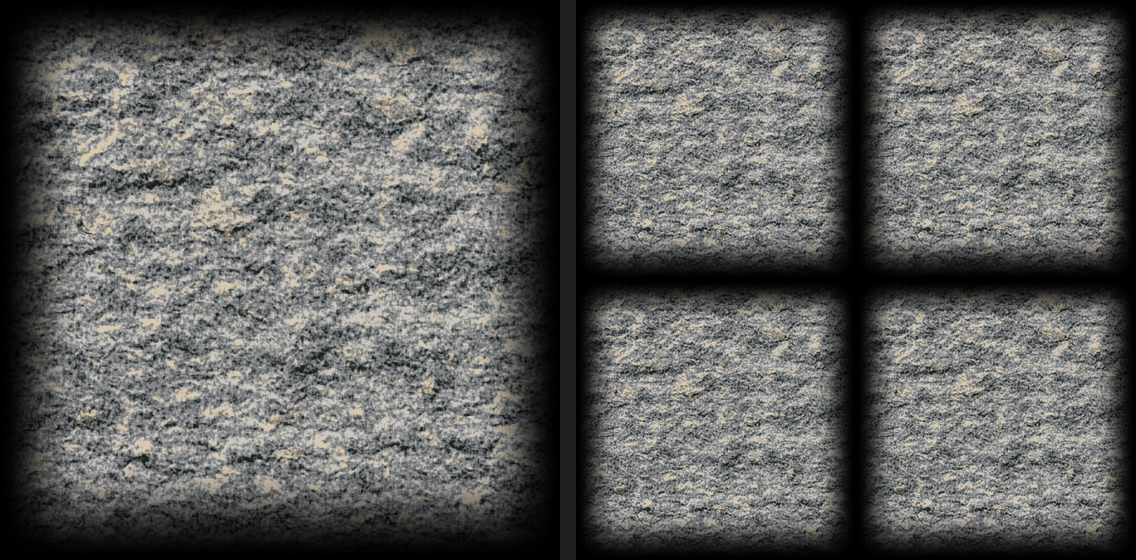
Left: one tile. Right: repeated 2 by 2.
Write a WebGL 2 fragment shader that draws this texture.

```glsl
#version 300 es
precision highp float;
precision highp int;
// Rough, weathered granite: a wrapped noise height field lit from above,
// covered with fine mineral grain, pale warm flakes and a thin vein,
// and darkened to black along all four borders so that it tiles.

uniform vec2 u_resolution;
out vec4 fragColor;

const vec3 SHADOW = vec3(0.10, 0.125, 0.115);
const vec3 STONE = vec3(0.485, 0.495, 0.505);
const vec3 PALE = vec3(0.80, 0.785, 0.75);
const vec3 WARM = vec3(1.07, 1.0, 0.89);
const vec2 LIGHT_STEP = vec2(-0.002, 0.0058);
const float BASE_TONE = 0.51;
const float RELIEF = 1.75;
const float HEIGHT_TONE = 0.33;
const float GRAIN = 0.27;
const float FLAKE_GRID = 9.0;
const float FLAKE_SHARE = 0.3;
const float FADE_WIDTH = 0.15;
const float FADE_BOTTOM = 0.18;

uint scramble(uint v) {
  v = v * 747796405u + 2891336453u;
  v = ((v >> ((v >> 28u) + 4u)) ^ v) * 277803737u;
  return (v >> 22u) ^ v;
}

// Random value of a lattice cell, wrapped to the given number of cells.
float hash(vec2 cell, vec2 count, uint seed) {
  uvec2 c = uvec2(mod(cell, count) + 0.5);
  return float(scramble(c.x + scramble(c.y + scramble(seed))) >> 8u) / 16777216.0;
}

float corner(vec2 cell, vec2 offset, vec2 count, uint seed) {
  float a = 6.28319 * hash(cell, count, seed);
  return dot(vec2(cos(a), sin(a)), offset);
}

// Gradient noise that repeats over the unit square.
float noise(vec2 p, vec2 count, uint seed) {
  vec2 q = p * count, i = floor(q), f = q - i;
  vec2 w = f * f * f * (f * (f * 6.0 - 15.0) + 10.0);
  vec2 e = vec2(1.0, 0.0);
  float low = mix(corner(i, f, count, seed), corner(i + e.xy, f - e.xy, count, seed), w.x);
  float high = mix(corner(i + e.yx, f - e.yx, count, seed), corner(i + e.xx, f - e.xx, count, seed), w.x);
  return mix(low, high, w.y);
}

float fbm(vec2 p, vec2 count, int octaves, uint seed) {
  float sum = 0.0, amp = 0.5;
  for (int i = 0; i < octaves; i++) {
    sum += amp * noise(p, count, seed + uint(i));
    count *= 2.0;
    amp *= 0.62;
  }
  return sum;
}

float segment(vec2 p, vec2 a, vec2 b) {
  vec2 d = b - a;
  return length(p - a - d * clamp(dot(p - a, d) / dot(d, d), 0.0, 1.0));
}

// Signed distance to the nearest scattered flake, negative inside.
float flakes(vec2 p) {
  vec2 q = p * FLAKE_GRID, home = floor(q);
  float nearest = 1.0;
  for (int y = -1; y <= 1; y++)
    for (int x = -1; x <= 1; x++) {
      vec2 cell = home + vec2(x, y), count = vec2(FLAKE_GRID);
      if (hash(cell, count, 40u) > FLAKE_SHARE) continue;
      vec2 centre = cell + 0.2 + 0.6 * vec2(hash(cell, count, 41u), hash(cell, count, 42u));
      float radius = mix(0.10, 0.38, pow(hash(cell, count, 43u), 2.0));
      vec2 d = q - centre;
      d.y += 0.25 * d.x;
      nearest = min(nearest, length(d * vec2(0.8, 1.25)) - radius);
    }
  return nearest / FLAKE_GRID;
}

void main() {
  vec2 uv = gl_FragCoord.xy / u_resolution;
  vec2 wobble = vec2(fbm(uv, vec2(15.0), 4, 1u), fbm(uv, vec2(15.0), 4, 9u));
  vec2 p = uv + 0.022 * wobble;

  // Lit relief
  vec2 lumps = vec2(8.0, 11.0);
  float height = fbm(p, lumps, 5, 20u);
  float relief = height - fbm(p + LIGHT_STEP, lumps, 5, 20u);
  float clump = fbm(p, vec2(24.0, 32.0), 3, 30u);
  float tone = BASE_TONE + RELIEF * relief + HEIGHT_TONE * height + 0.22 * clump;

  // Mineral grain with dark and glinting specks
  float coarse = noise(uv, vec2(118.0), 50u);
  float fine = noise(uv, vec2(223.0), 51u);
  tone += GRAIN * (coarse + fine);
  tone -= 0.15 * smoothstep(0.22, 0.5, noise(uv, vec2(140.0), 52u));
  tone += 0.16 * smoothstep(0.28, 0.55, noise(uv, vec2(170.0), 53u));

  // Pale flakes: lit top, bright ragged rim, shadow below
  vec2 ragged = uv + 0.05 * wobble;
  float d = flakes(ragged);
  float below = flakes(ragged + vec2(-0.003, 0.010));
  float body = 1.0 - smoothstep(-0.003, 0.003, d);
  float rim = exp(-pow(d / 0.0035, 2.0)) * smoothstep(-0.1, 0.2, clump + wobble.x);
  tone += 0.09 * body + 0.10 * rim - 0.16 * (1.0 - body) * (1.0 - smoothstep(-0.004, 0.004, below));

  // Vein with a thin branch
  vec2 bent = uv + 0.03 * wobble;
  float vein = 1.0 - smoothstep(0.002, 0.011, segment(bent, vec2(0.08, 0.68), vec2(0.28, 0.81)));
  float branch = 1.0 - smoothstep(0.001, 0.006, segment(bent, vec2(0.20, 0.76), vec2(0.22, 0.87)));
  float crust = max(vein, 0.7 * branch) * smoothstep(-0.3, 0.15, clump + height);
  float patches = smoothstep(0.10, 0.30, clump + 0.6 * relief);
  tone += 0.17 * crust + 0.11 * patches;

  // Colour by brightness, warmer on the exposed crust
  vec3 colour = mix(SHADOW, STONE, smoothstep(0.08, 0.50, tone));
  colour = mix(colour, PALE, smoothstep(0.42, 0.84, tone));
  float warmth = clamp(0.45 * body + 0.6 * rim + 0.8 * crust + 0.7 * patches, 0.0, 1.0);
  colour *= mix(vec3(1.0), WARM, warmth);

  // Border fade
  vec2 edge = smoothstep(vec2(0.0), vec2(FADE_WIDTH), min(uv, 1.0 - uv));
  edge.y = min(edge.y, smoothstep(0.0, FADE_BOTTOM, uv.y));
  fragColor = vec4(clamp(colour * edge.x * edge.y, 0.0, 1.0), 1.0);
}
```
